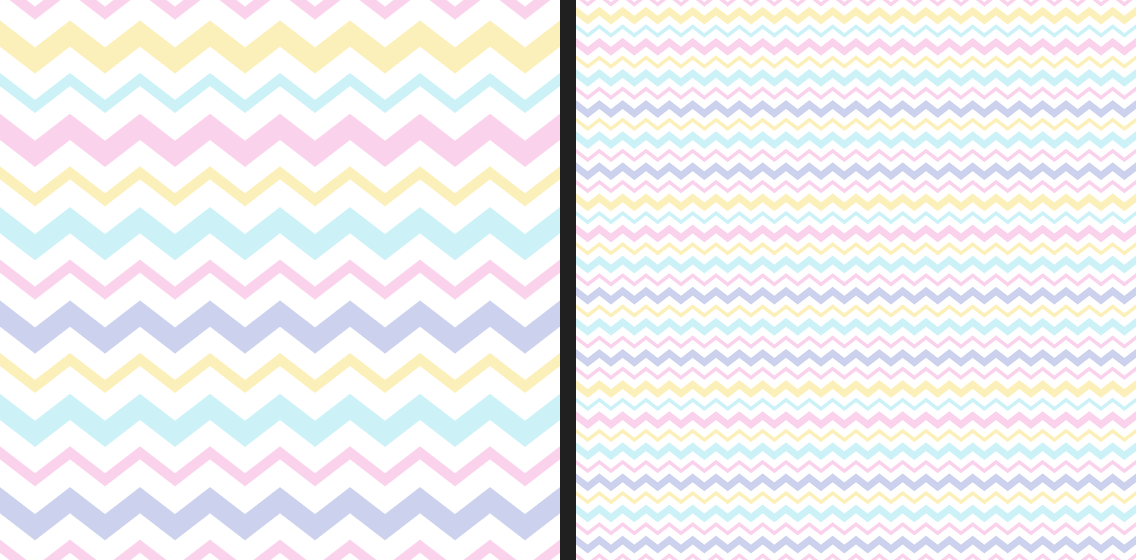
Left, the tile; right, the same tile 3 across and 3 down.
This pattern is drawn by a Shadertoy shader. Its source:

```glsl
const float ZIGZAGS = 8.0;          // peaks across the canvas
const float ROWS = 6.0;             // pairs of wide and thin bands
const float AMPLITUDE = 0.0482;     // peak to valley, in canvas heights
const float WIDE_CENTER = 0.3594;   // band values are in row heights
const float WIDE_WIDTH = 0.2812;
const float THIN_CENTER = 0.8516;
const float THIN_WIDTH = 0.1406;

const vec3 WHITE = vec3(1.0);
const vec3 PINK = vec3(0.98, 0.825, 0.925);
const vec3 CYAN = vec3(0.80, 0.95, 0.97);
const vec3 LILAC = vec3(0.80, 0.82, 0.93);
const vec3 YELLOW = vec3(0.99, 0.94, 0.73);

// Band colours from the top row down
const vec3 WIDE_COLORS[6] = vec3[6](YELLOW, PINK, CYAN, LILAC, CYAN, LILAC);
const vec3 THIN_COLORS[6] = vec3[6](CYAN, YELLOW, PINK, YELLOW, PINK, PINK);

// 0 at the peaks, 1 at the valleys
float triangleWave(float x) {
    return 2.0 * abs(fract(x + 0.5) - 0.5);
}

// Coverage of a band, smoothed over one pixel
float bandMask(float y, float center, float width, float pixel) {
    return clamp(0.5 + (0.5 * width - abs(y - center)) / pixel, 0.0, 1.0);
}

void mainImage(out vec4 fragColor, in vec2 fragCoord) {
    vec2 uv = fragCoord / iResolution.xy;

    // Bend the rows into chevrons, counting downwards
    float depth = ROWS * (1.0 - uv.y - AMPLITUDE * triangleWave(uv.x * ZIGZAGS));
    float y = fract(depth);
    int row = int(mod(floor(depth), ROWS));

    // Pixel footprint measured across the slanted edges
    vec2 slope = vec2(2.0 * ZIGZAGS * AMPLITUDE, 1.0);
    float pixel = ROWS * length(slope / iResolution.xy);

    // Wide and thin bands on white
    vec3 color = WHITE;
    color = mix(color, WIDE_COLORS[row], bandMask(y, WIDE_CENTER, WIDE_WIDTH, pixel));
    color = mix(color, THIN_COLORS[row], bandMask(y, THIN_CENTER, THIN_WIDTH, pixel));
    fragColor = vec4(color, 1.0);
}
```
